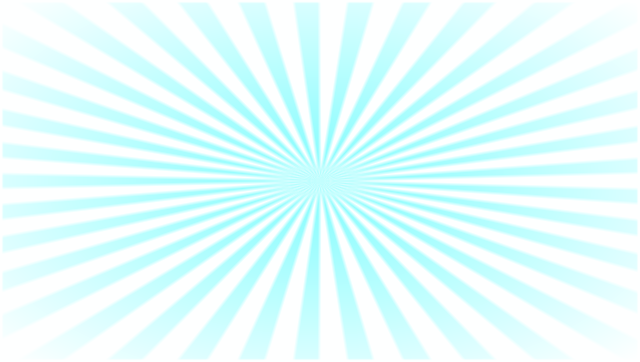
This background is drawn by a Shadertoy shader. Its source:

```glsl
// Draws a cyan sunburst, stretched to the canvas, that fades to white outwards.

const float TAU = 6.2831853;
const float RAY_COUNT = 37.0;     // odd, so a ray points left and a gap right
const float RAY_SHARE = 0.47;     // part of each period that is coloured
const float EDGE_BLUR = 0.010;    // soft edge width, in canvas heights
const float FRAME_START = 0.003;  // white rim, in canvas heights
const float FRAME_END = 0.011;
const float FADE_RADIUS = 1.40;   // radius where rays vanish, 1 = canvas side
const vec3 PAPER = vec3(0.997, 1.0, 1.0);
const vec3 RAY_COLOR = vec3(0.50, 0.99, 0.995);

// Integral of a square wave that is 1 for the first RAY_SHARE of each period.
float waveIntegral(float x) {
    return floor(x) * RAY_SHARE + min(fract(x), RAY_SHARE);
}

// Square wave averaged over a window; tends to its mean for wide windows.
float softWave(float x, float window) {
    return (waveIntegral(x + 0.5 * window) - waveIntegral(x - 0.5 * window)) / window;
}

void mainImage(out vec4 fragColor, in vec2 fragCoord) {
    // Position in canvas heights, and stretched so each side lies at 1
    vec2 halfSize = 0.5 * iResolution.xy / iResolution.y;
    vec2 p = fragCoord / iResolution.y - halfSize;
    vec2 q = p / halfSize;
    float radius = max(length(q), 0.001);

    // Rays, with the blur converted from distance to phase
    float phase = atan(q.y, q.x) / TAU * RAY_COUNT;
    vec2 angleSlope = vec2(-q.y, q.x) / halfSize / (radius * radius);
    float window = max(EDGE_BLUR * length(angleSlope) * RAY_COUNT / TAU, 0.001);
    float rays = softWave(phase - 0.5 + 0.5 * RAY_SHARE, window);

    // Radial fade and soft white rim
    float fade = clamp(1.0 - radius / FADE_RADIUS, 0.0, 1.0);
    vec2 rimDistance = halfSize - abs(p);
    float rim = smoothstep(FRAME_START, FRAME_END, min(rimDistance.x, rimDistance.y));

    fragColor = vec4(mix(PAPER, RAY_COLOR, rays * fade * rim), 1.0);
}
```
